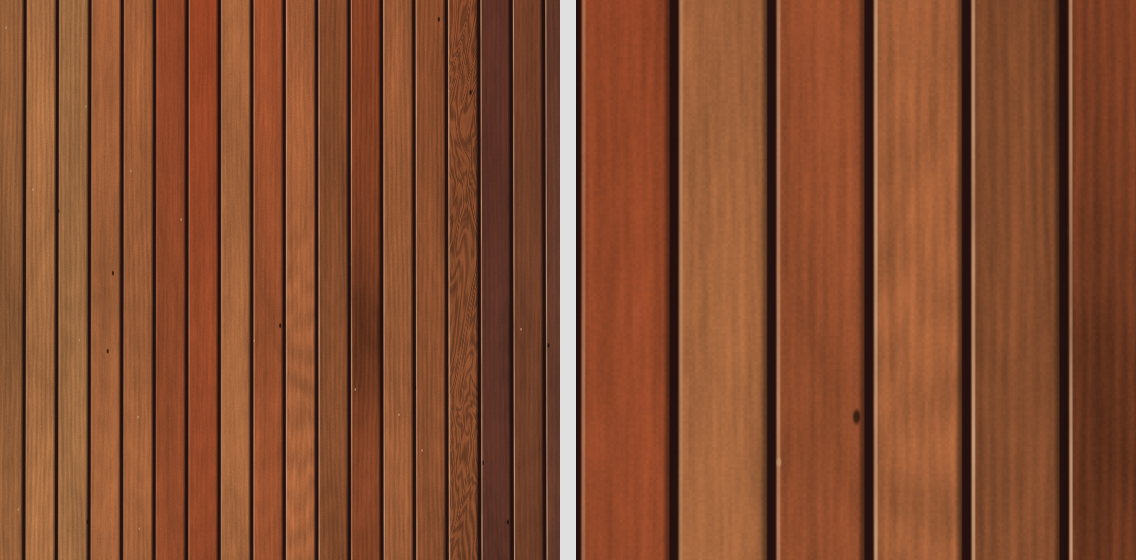
Left: the whole. Right: its middle third, enlarged.
This texture is drawn by a WebGL 2 fragment shader. Its source:

```glsl
#version 300 es
precision highp float;
// Vertical stained timber boards with dark grooves and thin lit edges.
uniform vec2 u_resolution;
out vec4 fragColor;

const float TAU = 6.2831853;
const float PITCH = 0.058;
const float FIRST_GROOVE = 0.0436;
const vec3 GROOVE = vec3(0.13, 0.06, 0.055);
const vec3 EDGE_LIGHT = vec3(0.80, 0.63, 0.50);
const vec3 CHIP = vec3(0.78, 0.62, 0.47);

// Stain of each board, left to right: brightness, then tan (0) to red (1).
const float BRIGHT[18] = float[18](
  0.55, 0.64, 0.61, 0.62, 0.61, 0.56, 0.58, 0.64, 0.59,
  0.63, 0.51, 0.49, 0.59, 0.54, 0.48, 0.36, 0.43, 0.38);
const float RED[18] = float[18](
  0.20, 0.15, 0.05, 0.38, 0.40, 0.82, 0.95, 0.32, 0.74,
  0.46, 0.50, 0.80, 0.42, 0.52, 0.56, 0.62, 0.54, 0.42);

float hash(vec2 p) {
  vec3 q = fract(vec3(p.xyx) * 0.1031);
  q += dot(q, q.yzx + 33.33);
  return fract((q.x + q.y) * q.z);
}

// Layered sines, each layer bent by the one before.
float waves(vec2 p, float seed) {
  float sum = 0.0, amp = 0.5;
  for (int i = 0; i < 4; i++) {
    p += 0.7 * sin(p.yx * 1.3 + seed);
    sum += amp * sin(p.x + seed * 1.7) * cos(p.y - seed);
    p = mat2(1.75, 0.6, -0.6, 1.75) * p + 2.3;
    amp *= 0.6;
  }
  return sum;
}

// Cellular noise: distance to the nearest scattered point.
float cells(vec2 p) {
  vec2 base = floor(p);
  float nearest = 2.0;
  for (int j = -1; j <= 1; j++)
    for (int i = -1; i <= 1; i++) {
      vec2 c = base + vec2(i, j);
      nearest = min(nearest, distance(p, c + vec2(hash(c), hash(c + 57.0))));
    }
  return nearest;
}

// Soft-edged stripe around s = 0.
float stripe(float s, float halfWidth, float soft) {
  return 1.0 - smoothstep(halfWidth - soft, halfWidth + soft, abs(s));
}

vec3 stain(float bright, float red) {
  float blue = mix(0.43, 0.26, red) + 0.10 * smoothstep(0.48, 0.34, bright);
  return bright * vec3(1.0, mix(0.69, 0.46, red), blue);
}

// Growth rings running along a board; u is -0.5 to 0.5 across it.
float rings(float u, float y, float seed, float wildness) {
  float bend = wildness * waves(vec2(u * 2.4, y * 11.0), seed);
  return sin(TAU * (bend + 7.0 * u + 0.5 * sin(y * 3.0 + seed)));
}

// Sparse small marks: one candidate spot in each grid cell.
float marks(vec2 p, vec2 grid, vec2 radius, float chance, float seed) {
  vec2 cell = floor(p * grid);
  vec2 spot = (cell + 0.2 + 0.6 * vec2(hash(cell + seed), hash(cell + seed + 19.0))) / grid;
  float shown = step(hash(cell + seed + 41.0), chance);
  return shown * (1.0 - smoothstep(0.4, 1.2, length((p - spot) / radius)));
}

vec3 board(int id, float u, vec2 p) {
  float seed = float(id) * 2.37 + 1.0;
  float figured = id == 14 ? 1.0 : 0.0;
  float curl = id == 9 ? 1.0 : 0.25;
  float red = RED[id] * (0.92 + 0.18 * smoothstep(0.35, 1.0, p.y));
  vec3 color = stain(BRIGHT[id], red);

  // Broad stains, cross ripple, rings and fine fibres
  float tone = 1.0 + 0.10 * waves(vec2(u * 1.6, p.y * 8.0), seed);
  tone += 0.05 * curl * sin(p.y * 95.0 + 4.0 * waves(vec2(u * 3.0, p.y * 9.0), seed))
        * smoothstep(0.75, 0.35, p.y);
  float ringDepth = mix(0.012 + 0.045 * hash(vec2(seed, 8.0)), 0.15, figured);
  tone += ringDepth * rings(u, p.y, seed, mix(0.35, 3.6, figured));
  tone += 0.07 * waves(vec2(p.x * 190.0, p.y * 5.0), seed);
  tone += 0.08 * (cells(p * vec2(260.0, 22.0) + seed) - 0.45);
  tone += 0.05 * (hash(floor(p * 512.0)) - 0.5);

  // Smoky patch on the dark red board
  float smoke = id == 11 ? 0.24 : 0.03;
  tone -= smoke * exp(-pow((p.y - 0.39) / 0.12, 2.0));
  tone *= 1.0 - 0.12 * smoothstep(0.36, 0.5, abs(u));
  color *= tone;
  color *= 1.0 - 0.6 * marks(p, vec2(17.0, 9.0), vec2(0.0025, 0.005), 0.07, 3.0);
  return mix(color, CHIP, 0.6 * marks(p, vec2(23.0, 14.0), vec2(0.002, 0.003), 0.04, 70.0));
}

void main() {
  vec2 p = gl_FragCoord.xy / u_resolution;
  float soft = max(0.0007, 0.7 / u_resolution.x);

  // Slight spread of the boards toward the bottom
  float x = 0.5 + (p.x - 0.5) * (1.0 + 0.005 * (p.y - 0.5));
  float t = (x - FIRST_GROOVE) / PITCH;
  int id = clamp(int(floor(t)) + 1, 0, 17);
  float joint = floor(t + 0.5);
  float s = (t - joint) * PITCH;
  vec3 color = board(id, fract(t) - 0.5, p);

  // Groove shade, dark gap, then the lit edge on its right
  color *= 1.0 - 0.35 * stripe(s + 0.001, 0.0042, 0.0018);
  color = mix(color, GROOVE, 0.95 * stripe(s, 0.0026, soft));
  float glint = mix(0.30, 0.75, smoothstep(4.0, 9.0, joint)) + 0.2 * hash(vec2(joint, 5.0));
  glint *= 0.85 + 0.3 * waves(vec2(joint, p.y * 14.0), joint);
  color = mix(color, EDGE_LIGHT, clamp(glint, 0.0, 1.0) * stripe(s - 0.0043, 0.0010, soft));
  fragColor = vec4(clamp(color, 0.0, 1.0), 1.0);
}
```
